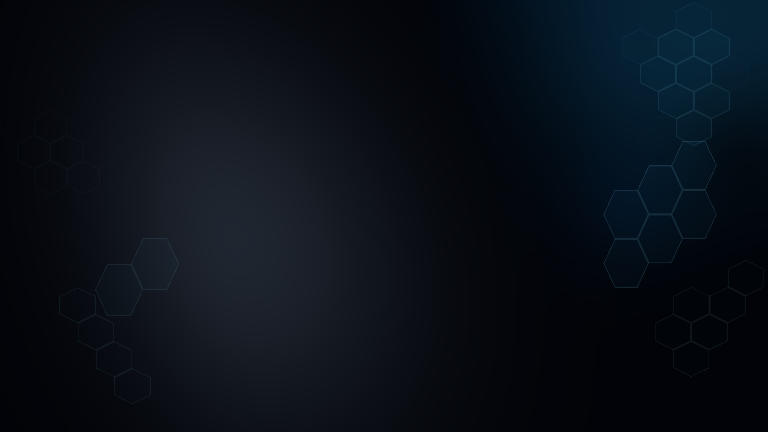
Write a WebGL 1 fragment shader that draws this background.

```glsl
precision highp float;
// Dark studio backdrop: a slate glow on the left, a blue-teal glow at the upper right.
// Faint honeycomb clusters lie over both; each is one hexagonal lattice whose cells
// fade out with the distance of their centres from a tapered axis.

uniform vec2 u_resolution;

#define BASE_COLOR  vec3(0.005, 0.012, 0.030)
#define SLATE_COLOR vec3(0.118, 0.136, 0.158)
#define BLUE_COLOR  vec3(0.000, 0.066, 0.115)
#define TEAL_COLOR  vec3(0.020, 0.128, 0.182)
#define LINE_COLOR  vec3(0.070, 0.115, 0.125)
#define FILL_COLOR  vec3(0.004, 0.020, 0.026)
#define LINE_WIDTH  0.0014
#define SLATE_CENTER vec2(0.54, 0.45)
#define TEAL_CENTER  vec2(1.64, 0.95)

const vec2 HEX_PERIOD = vec2(1.7320508, 3.0);
const float HEX_INRADIUS = 0.8660254;

float glow(vec2 offset, vec2 spread) {
  vec2 q = offset / spread;
  return exp(-dot(q, q));
}

// Offset from the centre of the nearest pointy-topped cell of unit radius.
vec2 hexOffset(vec2 q) {
  vec2 a = mod(q + 0.5 * HEX_PERIOD, HEX_PERIOD) - 0.5 * HEX_PERIOD;
  vec2 b = mod(q, HEX_PERIOD) - 0.5 * HEX_PERIOD;
  return dot(a, a) < dot(b, b) ? a : b;
}

float hexEdge(vec2 q) {
  q = abs(q);
  return HEX_INRADIUS - max(q.x, dot(q, vec2(0.5, HEX_INRADIUS)));
}

// Visibility of a cell: one near the axis, zero beyond its tapered radius.
float axisMask(vec2 center, vec4 axis, vec2 radii) {
  vec2 along = axis.zw - axis.xy;
  vec2 rel = center - axis.xy;
  float t = clamp(dot(rel, along) / dot(along, along), 0.0, 1.0);
  float reach = length(rel - along * t) / mix(radii.x, radii.y, t);
  return 1.0 - smoothstep(0.6, 1.0, reach);
}

// Returns (outline, fill); flatTop turns the lattice by a quarter.
vec2 honeycomb(vec2 p, vec2 origin, vec2 size, bool flatTop, vec4 axis, vec2 radii) {
  vec2 q = (p - origin) / size;
  vec2 local = flatTop ? hexOffset(q.yx) : hexOffset(q);
  float edge = hexEdge(local) * min(size.x, size.y);
  vec2 offset = flatTop ? local.yx : local;
  float mask = axisMask(p - offset * size, axis, radii);
  float pixel = 1.0 / u_resolution.y;
  float outline = 1.0 - smoothstep(0.5 * LINE_WIDTH, 0.5 * LINE_WIDTH + pixel, edge);
  return mask * vec2(outline, smoothstep(0.0, pixel, edge));
}

vec3 background(vec2 p) {
  // Slate glow, leaning left towards the top and wider on its right side.
  vec2 d = p - SLATE_CENTER;
  d.x += 0.2 * d.y;
  float slate = glow(d, vec2(d.x < 0.0 ? 0.31 : 0.39, 0.47));

  // Blue light behind a slanted left border, fading downwards.
  float border = smoothstep(0.90, 1.42, p.x - 0.345 * (1.0 - p.y));
  float fall = smoothstep(0.20, 0.88, p.y - 0.25 * max(p.x - 1.4, 0.0));
  float teal = glow(p - TEAL_CENTER, vec2(0.42, 0.45));
  vec3 light = mix(BLUE_COLOR, TEAL_COLOR, teal) * border * fall;

  // A shaded pocket and a small blue highlight beside the honeycomb.
  light *= 1.0 - 0.5 * glow(p - vec2(1.72, 0.62), vec2(0.10, 0.13));
  light += vec3(0.0, 0.018, 0.040) * glow(p - vec2(1.45, 0.52), vec2(0.13));
  return BASE_COLOR + SLATE_COLOR * slate + light;
}

void main() {
  vec2 p = gl_FragCoord.xy / u_resolution.y;
  vec2 smallCell = vec2(0.0489, 0.0417);

  // Right side: upper, middle and lower clusters.
  vec2 comb = 0.75 * honeycomb(p, vec2(1.606, 0.829), vec2(0.0481, 0.0417), false,
    vec4(1.583, 0.847, 1.604, 0.706), vec2(0.134, 0.046));
  comb += honeycomb(p, vec2(1.528, 0.447), vec2(0.0525, 0.0655), true,
    vec4(1.449, 0.389, 1.600, 0.613), vec2(0.102));
  comb += vec2(0.65, 0.1) * honeycomb(p, vec2(1.600, 0.294), smallCell, false,
    vec4(1.593, 0.213, 1.725, 0.356), vec2(0.074, 0.060));

  // Left side: upper, middle and lower clusters.
  comb += vec2(0.22, 0.0) * honeycomb(p, vec2(0.155, 0.648), vec2(0.0441, 0.0394), false,
    vec4(0.116, 0.664, 0.197, 0.595), vec2(0.093, 0.070));
  comb += vec2(0.65, 0.8) * honeycomb(p, vec2(0.359, 0.389), vec2(0.0556, 0.0695), true,
    vec4(0.278, 0.329, 0.359, 0.389), vec2(0.079));
  comb += vec2(0.55, 0.2) * honeycomb(p, vec2(0.222, 0.231), smallCell, false,
    vec4(0.185, 0.287, 0.322, 0.106), vec2(0.056));

  vec3 color = background(p) + LINE_COLOR * comb.x + FILL_COLOR * comb.y;
  gl_FragColor = vec4(color, 1.0);
}
```
